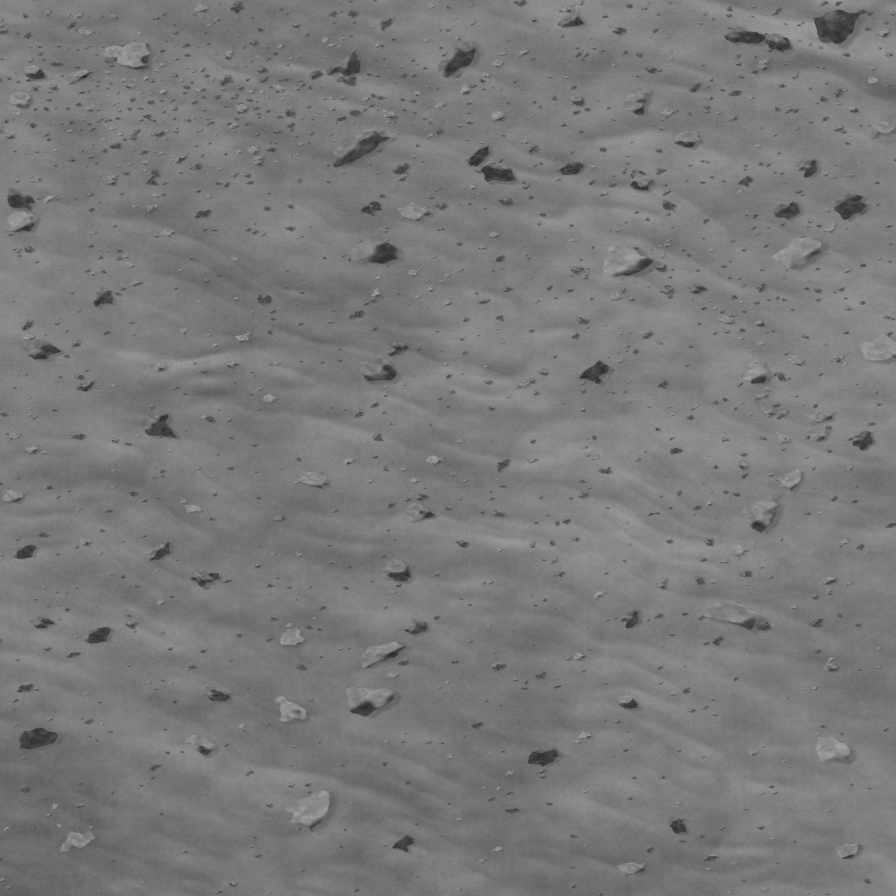
This texture is drawn by a Shadertoy shader. Its source:

```glsl
// Grey desert plain: wind-rippled sand strewn with angular rocks and pebbles.

const float TAU = 6.2831853;
const float SAND = 0.492;
const float ROCK_LIT = 0.57;
const float ROCK_DARK = 0.25;
const float PEBBLE_DARK = 0.33;
const float SHADOW = 0.36;
const vec2 LIGHT_DIR = vec2(-0.5, 0.866);

float hash(vec2 p) {
    return fract(sin(dot(p, vec2(127.1, 311.7))) * 43758.5453);
}

float noise(vec2 p) {
    vec2 i = floor(p), f = fract(p);
    f = f * f * (3.0 - 2.0 * f);
    return mix(mix(hash(i), hash(i + vec2(1, 0)), f.x),
               mix(hash(i + vec2(0, 1)), hash(i + vec2(1, 1)), f.x), f.y);
}

float fbm(vec2 p) {
    float sum = 0.0, amp = 0.5;
    for (int i = 0; i < 4; i++) {
        sum += amp * noise(p);
        p = mat2(0.8, 0.6, -0.6, 0.8) * p * 2.03 + 7.3;
        amp *= 0.5;
    }
    return sum;
}

mat2 rotation(float a) {
    float c = cos(a), s = sin(a);
    return mat2(c, s, -s, c);
}

// Sand height: sharp crests, stretched along a gently falling diagonal
float rippleHeight(vec2 uv) {
    vec2 p = rotation(0.27) * uv;
    p.y += 0.045 * noise(p * 8.0) + 0.012 * noise(p * 23.0);
    float broad = 1.0 - abs(2.0 * noise(p * vec2(6.0, 17.0)) - 1.0);
    float fine = 1.0 - abs(2.0 * noise(p * vec2(14.0, 41.0) + 19.0) - 1.0);
    return broad + 0.4 * fine;
}

float sandTone(vec2 uv) {
    vec2 stepToLight = LIGHT_DIR * 0.004;
    float slope = rippleHeight(uv - stepToLight) - rippleHeight(uv + stepToLight);
    float strength = mix(0.08, 0.2, noise(uv * 4.0 + 31.0));
    float tone = SAND - clamp(slope * strength, -0.055, 0.07);
    // Mottling from dune scale down to crust
    tone += 0.05 * (noise(uv * vec2(3.0, 4.5) + 3.0) - 0.5);
    tone += 0.15 * (fbm(rotation(0.25) * uv * vec2(8.0, 19.0)) - 0.47);
    tone += 0.09 * (fbm(uv * vec2(40.0, 68.0)) - 0.47);
    // Shaded dune in the lower left
    float edge = 0.22 - 0.4 * uv.x + 0.03 * (noise(uv * 9.0) - 0.5);
    tone -= 0.032 * smoothstep(-0.01, 0.012, edge - uv.y);
    tone -= 0.012 * smoothstep(0.3, 0.0, uv.y);
    return tone;
}

// Signed distance to an irregular convex stone of about unit radius
float stoneDistance(vec2 p, float seed) {
    float d = -1.0;
    for (int i = 0; i < 7; i++) {
        vec2 key = vec2(float(i), seed);
        float a = (float(i) + 0.8 * hash(key)) * TAU / 7.0;
        d = max(d, dot(p, vec2(cos(a), sin(a))) - mix(0.5, 1.0, hash(key + 3.7)));
    }
    return d + 0.35 * (noise(p * 2.7 + seed) - 0.5);
}

// Lays one stone with its shadow over the ground tone
float layStone(float ground, vec2 p, float radius, float blur, float seed) {
    p = rotation(0.7 * (hash(vec2(seed, 1.3)) - 0.6)) * p;
    p /= radius * vec2(1.25, mix(0.6, 0.95, hash(vec2(seed, 2.1))));
    float soft = blur / radius;
    float shade = stoneDistance(p + vec2(-0.22, 0.2), seed);
    ground = mix(ground, SHADOW, 0.6 * smoothstep(soft + 0.1, -soft - 0.1, shade));

    // Sunlit top plane above a dark lower face
    float dust = hash(vec2(seed, 5.9));
    float facing = dot(p, LIGHT_DIR) + mix(-0.5, 0.75, dust);
    facing += 0.9 * (noise(p * 2.2 + seed * 1.7) - 0.5);
    float dark = mix(PEBBLE_DARK, ROCK_DARK, smoothstep(0.004, 0.014, radius));
    float tone = mix(dark, mix(0.41, ROCK_LIT, dust), smoothstep(-0.2, 0.25, facing));
    tone += 0.22 * (fbm(p * 4.0 + seed) - 0.47);
    return mix(ground, tone, smoothstep(soft, -soft, stoneDistance(p, seed)));
}

// Scatters stones on a jittered grid; gravel adds a patch in the upper left
float scatter(float ground, vec2 uv, float cells, vec2 radii, float density, float gravel, float seed) {
    vec2 home = floor(uv * cells);
    for (int y = -1; y <= 1; y++)
    for (int x = -1; x <= 1; x++) {
        vec2 id = home + vec2(x, y);
        vec2 key = id + seed;
        vec2 center = (id + 0.1 + 0.8 * vec2(hash(key), hash(key + 41.3))) / cells;
        vec2 patchPos = (center - vec2(0.22, 0.89)) / vec2(0.24, 0.07);
        float chance = density * mix(0.4, 1.35, center.y) + gravel * exp(-dot(patchPos, patchPos));
        float pick = hash(key + 83.1);
        if (pick > chance) continue;
        float size = hash(key + 12.9);
        float radius = mix(radii.x, radii.y, size * size);
        ground = layStone(ground, uv - center, radius, 0.0013, 100.0 * hash(key + 57.7));
    }
    return ground;
}

void mainImage(out vec4 fragColor, in vec2 fragCoord) {
    vec2 uv = fragCoord / iResolution.y;
    float tone = sandTone(uv);

    // Stones from grit to boulders
    tone = scatter(tone, uv, 85.0, vec2(0.0016, 0.0042), 0.18, 0.6, 11.0);
    tone = scatter(tone, uv, 44.0, vec2(0.003, 0.0075), 0.17, 0.5, 29.0);
    tone = scatter(tone, uv, 19.0, vec2(0.007, 0.016), 0.28, 0.0, 53.0);
    tone = scatter(tone, uv, 8.0, vec2(0.014, 0.03), 0.6, 0.0, 71.0);

    // Fine grain
    tone += 0.03 * (noise(uv * 420.0) - 0.5);
    fragColor = vec4(vec3(tone), 1.0);
}
```
